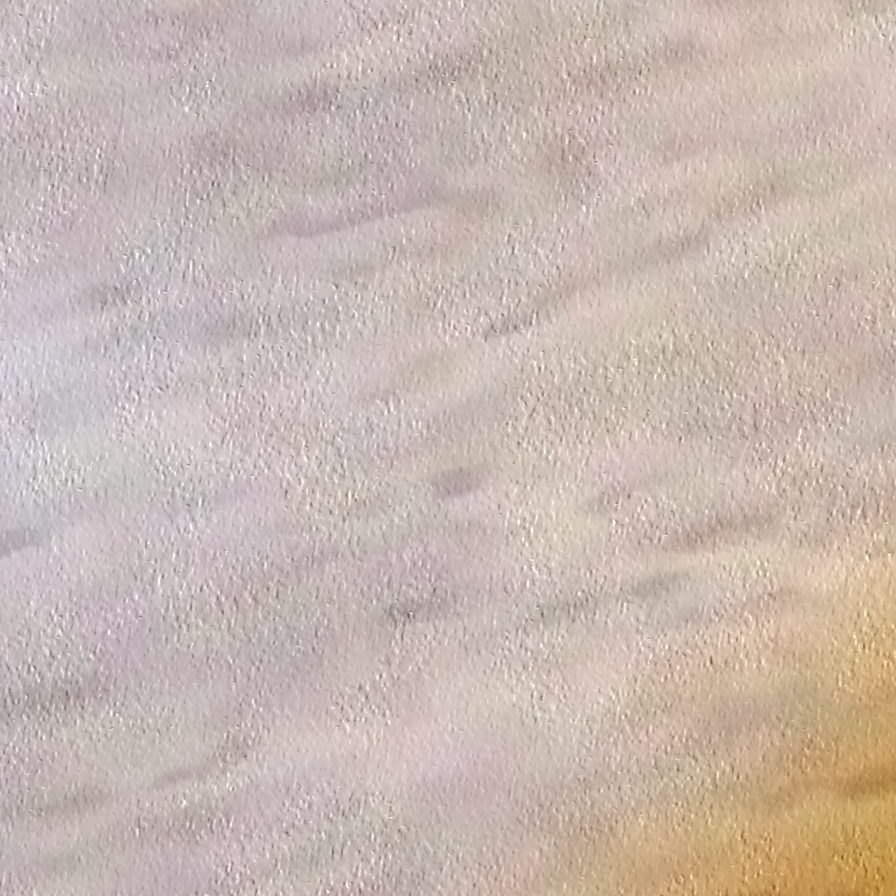
Give the GLSL for this texture, as a WebGL 1 fragment shader.

```glsl
precision highp float;

uniform vec2 u_resolution;

// Palette
const vec3 LILAC = vec3(0.780, 0.730, 0.732);
const vec3 PEACH = vec3(0.798, 0.728, 0.682);
const vec3 COOL_GLOW = vec3(0.000, 0.022, 0.050);
const vec3 GOLD = vec3(0.775, 0.585, 0.270);
const vec3 SHADE_TINT = vec3(0.95, 1.0, 0.98);
const vec3 GREEN_PINK = vec3(-0.5, 0.6, -0.2);
const vec3 BLUE_YELLOW = vec3(-0.3, -0.1, 0.8);

// Streaks
const float STREAK_ANGLE = 0.25;
const vec2 BROAD_SCALE = vec2(3.2, 10.0);
const vec2 FINE_SCALE = vec2(8.0, 36.0);
const vec2 MOTTLE_SCALE = vec2(19.0, 34.0);
const vec2 CREASE_SCALE = vec2(6.0, 30.0);
const float BROAD_DEPTH = 0.085;
const float FINE_DEPTH = 0.055;
const float MOTTLE_DEPTH = 0.055;
const float CREASE_DEPTH = 0.040;
const float RAGGEDNESS = 0.014;
const float TINT_DEPTH = 0.038;

// Surface grain and specks
const vec2 FINE_GRAIN_SCALE = vec2(310.0, 190.0);
const vec2 COARSE_GRAIN_SCALE = vec2(150.0, 110.0);
const float FINE_GRAIN_DEPTH = 0.095;
const float COARSE_GRAIN_DEPTH = 0.030;
const float SPECK_SCALE = 36.0;
const float SPECK_CHANCE = 0.17;
const vec2 SPECK_RADIUS = vec2(0.11, 0.22);
const float SPECK_LIGHT = 0.20;
const float SPECK_DARK = 0.22;

float hash(vec2 p) {
  vec3 h = fract(p.xyx * vec3(0.1031, 0.1030, 0.0973));
  h += dot(h, h.yzx + 33.33);
  return fract((h.x + h.y) * h.z);
}

vec2 hash2(vec2 p) {
  return vec2(hash(p), hash(p + 57.3));
}

mat2 rotation(float angle) {
  float c = cos(angle), s = sin(angle);
  return mat2(c, -s, s, c);
}

// Cellular noise with softly blended cells, centred on zero
float softCells(vec2 p) {
  vec2 cell = floor(p);
  float sum = 0.0, weights = 0.0;
  for (int j = -1; j <= 1; j++) {
    for (int i = -1; i <= 1; i++) {
      vec2 id = cell + vec2(float(i), float(j));
      vec2 d = id + 0.15 + 0.7 * hash2(id) - p;
      float w = exp(-4.5 * dot(d, d));
      sum += w * hash(id + 19.7);
      weights += w;
    }
  }
  return sum / weights - 0.5;
}

// Side-lit relief of the noise; weak slopes fade so that ridges stand apart
float emboss(vec2 p, vec2 toLight) {
  float slope = softCells(p) - softCells(p + toLight);
  return slope * (0.5 + 2.2 * abs(slope));
}

float blob(vec2 d, vec2 radius) {
  return 1.0 - smoothstep(0.0, 1.0, length(d / radius));
}

// Tiny raised flecks: a light face beside a dark shadow
float specks(vec2 p) {
  vec2 id = floor(p);
  vec2 d = fract(p) - mix(vec2(0.3), vec2(0.7), hash2(id + 3.1));
  d = rotation(1.6 * hash(id + 8.4) - 0.5) * d;
  vec2 radius = SPECK_RADIUS * mix(0.6, 1.15, hash(id + 5.2));
  float present = step(hash(id + 11.9), SPECK_CHANCE);
  float light = SPECK_LIGHT * hash(id + 23.5) * blob(d + vec2(0.05, 0.0), radius);
  float dark = SPECK_DARK * hash(id + 31.7) * blob(d - vec2(0.05, 0.0), radius);
  return present * (light - dark);
}

// Broad lilac to peach wash with a golden lower right corner
vec3 wash(vec2 uv, float sway) {
  vec3 color = mix(LILAC, PEACH, smoothstep(0.1, 1.0, uv.x + 0.1 * sway));
  vec2 glow = (uv - vec2(0.02, 0.56)) / vec2(0.26, 0.24);
  color += COOL_GLOW * exp(-dot(glow, glow));
  float corner = uv.x - 1.15 * uv.y + 0.12 * sway;
  return mix(color, GOLD, smoothstep(0.38, 1.06, corner));
}

void main() {
  vec2 uv = gl_FragCoord.xy / u_resolution;

  // Slanted, waving streak coordinates with ragged edges
  vec2 along = rotation(STREAK_ANGLE) * uv;
  along.y += 0.008 * sin(7.0 * along.x + 5.0 * along.y);
  float mottle = softCells(along * MOTTLE_SCALE + 43.0);
  along.y += RAGGEDNESS * softCells(uv * 24.0 + 7.0);
  float broad = softCells(along * BROAD_SCALE + 4.0);
  float fine = softCells(along * FINE_SCALE + 21.0);

  // Sparse broken creases, dark with a lit lower lip
  vec2 creaseAt = along * CREASE_SCALE + 131.0;
  float crease = smoothstep(0.08, 0.40, softCells(creaseAt))
               - 0.6 * smoothstep(0.08, 0.40, softCells(creaseAt + vec2(0.0, 0.8)));
  float shade = BROAD_DEPTH * broad + MOTTLE_DEPTH * mottle
              + FINE_DEPTH * fine * (0.4 + 2.0 * abs(broad))
              - CREASE_DEPTH * crease * (1.0 - 2.0 * mottle);
  vec3 color = wash(uv, broad) + (shade + 0.003) * SHADE_TINT;

  // Faint colour clouds
  color += TINT_DEPTH * GREEN_PINK * softCells(along * vec2(17.0, 24.0) + 67.0);
  color += TINT_DEPTH * BLUE_YELLOW * softCells(along * vec2(12.0, 19.0) + 83.0);

  // Fine and coarse embossed grain, fading out between loose patches
  float patches = smoothstep(-0.25, 0.25, softCells(uv * 16.0 + 12.0));
  vec2 fineAt = rotation(-0.12) * uv * FINE_GRAIN_SCALE + 300.0;
  vec2 coarseAt = rotation(0.25) * uv * COARSE_GRAIN_SCALE + 200.0;
  float grain = FINE_GRAIN_DEPTH * emboss(fineAt, vec2(0.8, 0.3))
              + COARSE_GRAIN_DEPTH * emboss(coarseAt, vec2(0.7, -0.3));
  color += grain * mix(0.6, 1.4, patches);

  // Layers of specks at several sizes
  for (int k = 0; k < 3; k++) {
    float layer = float(k);
    vec2 at = rotation(0.4 * layer) * uv * SPECK_SCALE * (1.0 + 0.35 * layer);
    color += specks(at + 17.0 * layer + 90.0) * mix(0.35, 1.1, patches);
  }

  gl_FragColor = vec4(clamp(color, 0.0, 1.0), 1.0);
}
```
